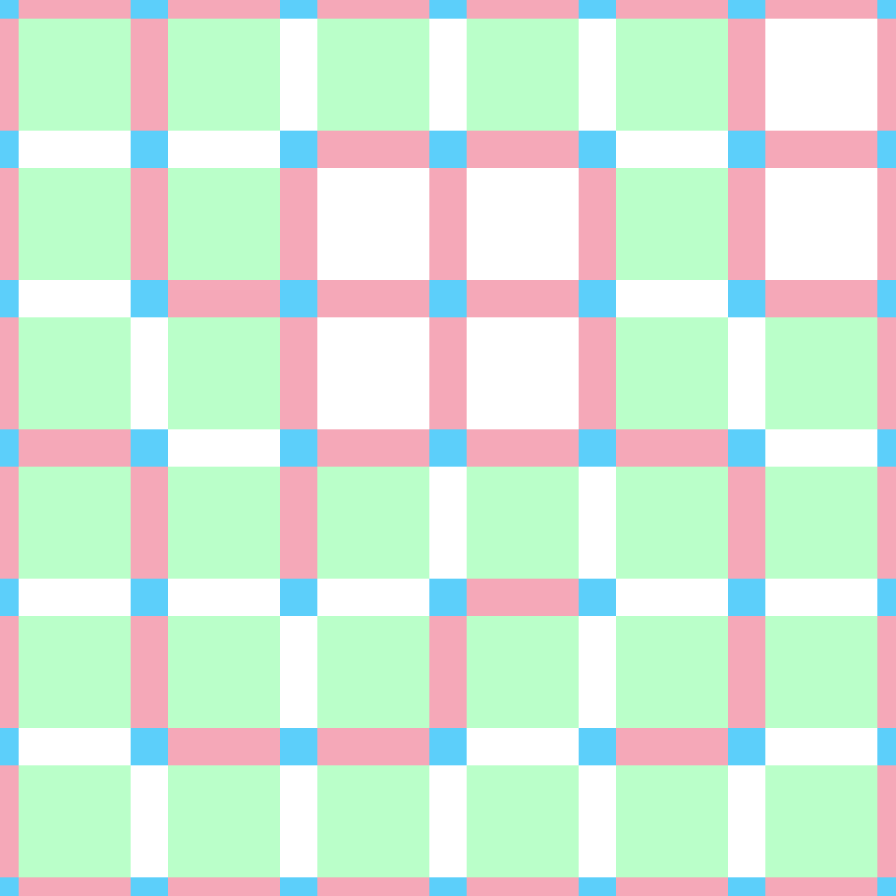
This pattern is drawn by a Shadertoy shader. Its source:

```glsl
// Draws a partly carved square maze: green rooms, pink walls, white passages, blue posts.

const int GRID = 6;                // rooms across and down
const int CELLS = GRID * GRID;
const int CARVED = 30;             // rooms opened before carving stops
const int UNVISITED = -1;
const float HALF_WALL = 0.125;     // in room units
const float SEED = 7.0;

const vec3 ROOM = vec3(0.73, 1.00, 0.79);
const vec3 WALL = vec3(0.96, 0.66, 0.72);
const vec3 POST = vec3(0.36, 0.81, 0.98);
const vec3 OPEN = vec3(1.0);

float hash(vec2 p) {
    return fract(sin(dot(p, vec2(12.9898, 78.233))) * 43758.5453);
}

bool inside(ivec2 c) {
    return all(greaterThanEqual(c, ivec2(0))) && all(lessThan(c, ivec2(GRID)));
}

int cellIndex(ivec2 c) {
    return c.y * GRID + c.x;
}

// Unit step right, up, left or down
ivec2 direction(int k) {
    int s = 1 - (k & 2);
    return (k & 1) == 0 ? ivec2(s, 0) : ivec2(0, s);
}

// Depth-first random walk; each room stores the room it was entered from
void carveMaze(ivec2 start, float seed, out int parent[CELLS]) {
    for (int i = 0; i < CELLS; i++) parent[i] = UNVISITED;
    int current = cellIndex(start);
    parent[current] = current;
    int count = 1;

    for (int stepId = 0; stepId < 2 * CELLS && count < CARVED; stepId++) {
        ivec2 c = ivec2(current % GRID, current / GRID);
        int turn = int(4.0 * hash(vec2(float(stepId), seed)));
        int next = parent[current];            // backtrack at a dead end
        for (int k = 0; k < 4; k++) {
            ivec2 n = c + direction((turn + k) & 3);
            if (inside(n) && parent[cellIndex(n)] == UNVISITED) {
                next = cellIndex(n);
                parent[next] = current;
                count++;
                break;
            }
        }
        current = next;
    }
}

// Colour of the strip between two neighbouring rooms
vec3 edgeColor(ivec2 a, ivec2 b, int parent[CELLS]) {
    if (!inside(a) || !inside(b)) return WALL;
    int ia = cellIndex(a);
    int ib = cellIndex(b);
    return parent[ia] == ib || parent[ib] == ia ? OPEN : WALL;
}

void mainImage(out vec4 fragColor, in vec2 fragCoord) {
    vec2 p = fragCoord / iResolution.xy * float(GRID);
    vec2 pixel = float(GRID) / iResolution.xy;

    int parent[CELLS];
    carveMaze(ivec2(0, GRID - 1), SEED, parent);

    // Room and nearest grid lines
    ivec2 cell = ivec2(floor(p));
    vec2 nearest = floor(p + 0.5);
    ivec2 line = ivec2(nearest);
    vec2 strip = clamp((HALF_WALL - abs(p - nearest)) / pixel + 0.5, 0.0, 1.0);

    // Strips on the vertical and horizontal lines
    vec3 vertical = edgeColor(ivec2(line.x - 1, cell.y), ivec2(line.x, cell.y), parent);
    vec3 horizontal = edgeColor(ivec2(cell.x, line.y - 1), ivec2(cell.x, line.y), parent);

    // Rooms, then strips, then posts where strips cross
    vec3 color = parent[cellIndex(cell)] == UNVISITED ? OPEN : ROOM;
    color = mix(color, vertical, strip.x);
    color = mix(color, mix(horizontal, POST, strip.x), strip.y);
    fragColor = vec4(color, 1.0);
}
```
